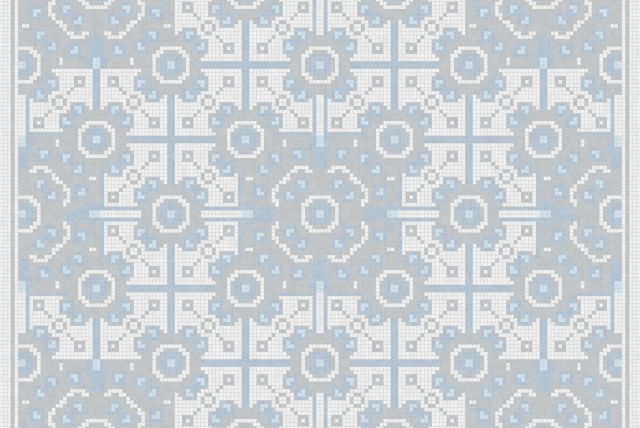
A WebGL 1 fragment shader for this pattern:

```glsl
precision highp float;

uniform vec2 u_resolution;

const vec3 WHITE = vec3(0.935);
const vec3 GREY = vec3(0.76, 0.765, 0.765);
const vec3 BLUE = vec3(0.68, 0.76, 0.83);
const vec3 PALE = vec3(0.81, 0.885, 0.925);

float hash(vec2 p) {
  p = fract(p * vec2(0.1031, 0.1137));
  p += dot(p, p.yx + 33.3);
  return fract((p.x + p.y) * p.x * 17.7);
}

float slope(vec2 corner, vec2 offset) {
  float angle = 6.2832 * hash(corner + 211.0);
  return dot(vec2(cos(angle), sin(angle)), offset);
}

float gradientNoise(vec2 p) {
  vec2 i = floor(p), f = p - i;
  vec2 w = f * f * (3.0 - 2.0 * f), s = vec2(1.0, 0.0);
  return mix(mix(slope(i, f), slope(i + s, f - s), w.x),
             mix(slope(i + s.yx, f - s.yx), slope(i + 1.0, f - 1.0), w.x), w.y);
}

// Nearest point of one colour of a checkerboard lattice
vec2 nearestNode(vec2 p, float parity) {
  vec2 node = floor(p + 0.5), e = p - node;
  if (abs(mod(node.x + node.y, 2.0) - parity) > 0.5)
    node += abs(e.x) > abs(e.y) ? vec2(sign(e.x), 0.0) : vec2(0.0, sign(e.y));
  return node;
}

// Two by two tiles with one missing
bool petalSpot(vec2 d) {
  return max(abs(d.x), abs(d.y)) < 1.0 && !(d.x > 0.0 && d.y < 0.0);
}

vec3 flowerColour(float small, float big, float petal) {
  float sum = small + big;
  if (big < 1.0) return PALE;
  if (big < 3.0 && sum < 4.5) return BLUE;
  if (big < 5.0 && sum < 7.5 && (big > 4.0 || sum > 5.5)) return WHITE;
  if (petalSpot(vec2(small, big) - vec2(5.0, 8.0))) return PALE;
  return petal < 2.2 ? BLUE : GREY;
}

vec3 rosetteColour(vec2 r, float flowerEdge) {
  float small = min(r.x, r.y), big = max(r.x, r.y);
  vec2 bud = vec2(small, big) - vec2(6.0, 16.0);
  if (small < 1.0 && big > 18.0) return PALE;
  if (small + big < 19.5 && small > 2.0 && abs(flowerEdge - 1.8) < 0.6) return WHITE;
  if (abs(big - 19.0) < 1.0 && abs(small - 9.5) < 1.0) return WHITE;
  if (petalSpot(bud)) return PALE;
  if (length(bud) < 2.5 || length(vec2(small, big - 18.5)) < 3.2) return BLUE;
  return small < 2.0 && big > 12.0 ? BLUE : GREY;
}

// Bars and little rings on the white ground
vec3 groundColour(vec2 e, vec2 node) {
  float bar = min(e.x, e.y);
  bool doubled = min(node.x, node.y) < 0.5 || node.x > 3.5;
  if (doubled ? abs(bar - 1.5) < 0.4 : bar < 1.0) return BLUE;
  vec2 m = abs(e - 10.0), n = abs(e - 4.5);
  if (max(m.x, m.y) < 2.0 && max(m.x, m.y) > 1.0 && m.x + m.y < 2.9) return GREY;
  if (max(n.x, n.y) < 1.5 && max(n.x, n.y) > 0.5) return GREY;
  return abs(e.x - e.y) < 0.5 && abs(e.x - 7.0) < 1.0 ? GREY : WHITE;
}

vec3 tileColour(vec2 id) {
  vec2 a = abs(id + 0.5);
  if (a.x > 81.0) return abs(a.x - 82.5) < 0.4 ? GREY : WHITE;

  vec2 q = abs(a - 20.0 * nearestNode(a / 20.0, 0.0));
  float small = min(q.x, q.y), big = max(q.x, q.y);
  float petal = length(vec2(small, big) - vec2(4.8, 7.7));
  float edge = min(petal - 2.75, length(q) - 8.0);
  if (edge < 0.0) return flowerColour(small, big, petal);

  // Rosettes sit at the centre, the sides and near the corners
  vec2 r = a;
  if (a.x > 50.0 && a.y < 30.0) r.x -= 80.0;
  else if (a.x > 30.0 && a.y > 30.0) r -= 60.0;
  r = abs(r);
  if (max(r.x, r.y) < 21.0) return rosetteColour(r, edge);

  vec2 node = nearestNode(a / 20.0, 1.0);
  return groundColour(abs(a - 20.0 * node), node);
}

vec3 mosaic(vec2 p) {
  vec2 id = floor(p), f = abs(fract(p) - 0.5);
  vec3 colour = tileColour(id);
  // Uneven glaze
  if (colour.r < 0.8)
    colour = mix(colour, vec3(0.73, 0.77, 0.80), 0.6 * hash(id + 97.0));
  colour += 0.025 * (hash(id + 311.0) - 0.5) + 0.02 * gradientNoise(p * 0.37 + 90.0);
  // Grout
  float joint = smoothstep(0.38, 0.47, max(f.x, f.y));
  return mix(colour, vec3(0.79, 0.79, 0.785), 0.65 * joint);
}

void main() {
  float tilesPerPixel = 171.8 / u_resolution.x;
  vec2 centred = gl_FragCoord.xy - 0.5 * u_resolution;
  vec3 sum = vec3(0.0);
  // Average a grid of samples to smooth the edges
  for (int j = 0; j < 3; j++)
    for (int i = 0; i < 3; i++)
      sum += mosaic((centred + (vec2(float(i), float(j)) - 1.0) / 3.0) * tilesPerPixel);
  gl_FragColor = vec4(sum / 9.0, 1.0);
}
```
